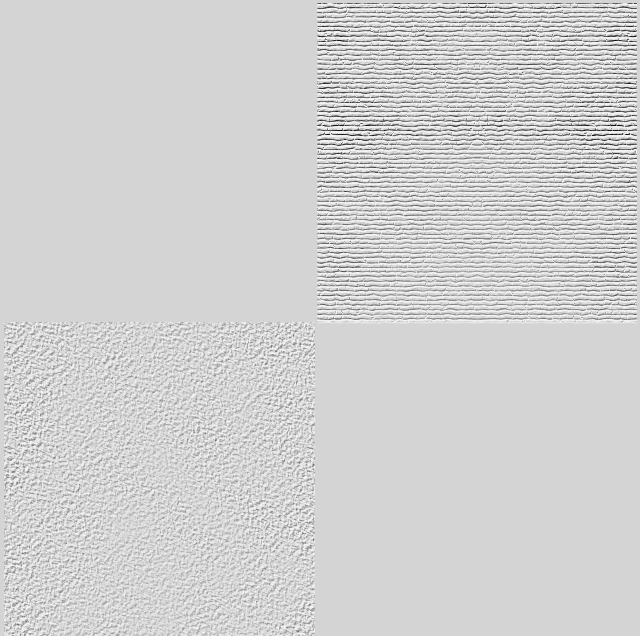
Write a Shadertoy shader that draws this texture map.

```glsl
// Relief texture map: a checker of plain grey, layered brickwork and fine stucco.
#define BASE_GREY 0.831
#define BRICK_ROWS 68.0
#define BRICK_COLUMNS 42.0
#define BRICK_DEPTH 0.50
#define STUCCO_SCALE 78.0
#define STUCCO_DEPTH 0.34
#define ROW_WOBBLE 0.34

const vec4 BRICK_RECT = vec4(0.496, 0.491, 0.995, 0.995);
const vec4 STUCCO_RECT = vec4(0.0065, 0.0, 0.492, 0.4935);

vec2 hash2(vec2 p) {
    vec3 q = fract(p.xyx * vec3(0.1031, 0.1030, 0.0973));
    q += dot(q, q.yzx + 33.33);
    return fract((q.xx + q.yz) * q.zy);
}

// Gradient noise, roughly -0.7 to 0.7.
float cornerSlope(vec2 cell, vec2 offset, vec2 f) {
    float angle = 6.2832 * hash2(cell + offset).x;
    return dot(vec2(cos(angle), sin(angle)), f - offset);
}

float noise(vec2 p) {
    vec2 i = floor(p), f = p - i;
    vec2 w = f * f * f * (f * (f * 6.0 - 15.0) + 10.0);
    vec2 e = vec2(1.0, 0.0);
    return mix(mix(cornerSlope(i, e.yy, f), cornerSlope(i, e.xy, f), w.x),
               mix(cornerSlope(i, e.yx, f), cornerSlope(i, e.xx, f), w.x), w.y);
}

float rectMask(vec2 uv, vec4 rect, vec2 pixel) {
    vec2 d = min(uv - rect.xy, rect.zw - uv) / pixel;
    return clamp(min(d.x, d.y) + 0.5, 0.0, 1.0);
}

vec2 rectSpace(vec2 uv, vec4 rect) {
    return (uv - rect.xy) / (rect.zw - rect.xy);
}

// Shadows fall off harder than highlights.
float emboss(float slope) {
    return slope < 0.0 ? slope * 1.25 : slope * 0.65;
}

// Uneven courses, mirrored about the panel's vertical axis.
float brickHeight(vec2 p) {
    vec2 m = vec2(abs(p.x - 0.5), p.y);
    float y = m.y * BRICK_ROWS + ROW_WOBBLE * noise(m * vec2(38.0, 30.0) + 7.0);
    float row = floor(y);
    float bed = abs(fract(y) - 0.5);
    float column = m.x * BRICK_COLUMNS + 9.0 * hash2(vec2(row, 3.0)).x
                 + 0.5 * noise(m * vec2(60.0, 120.0));
    float joint = abs(fract(column) - 0.5);
    float bedDepth = 0.75 + 0.6 * noise(vec2(m.x * 22.0, row * 0.73));
    float jointDepth = 0.75 * hash2(vec2(floor(column + 0.5), row)).y;
    float groove = max(bedDepth * smoothstep(0.22, 0.46, bed),
                       jointDepth * smoothstep(0.40, 0.49, joint));
    return 0.32 * noise(m * 105.0) - groove;
}

float brickShade(vec2 p) {
    vec2 toLight = vec2(-0.0015, 0.0042);
    float slope = brickHeight(p) - brickHeight(p + toLight);
    // Relief deepens at the top, the sides and in a band above the middle.
    float side = abs(2.0 * p.x - 1.0);
    float band = exp(-pow((p.y - 0.60) / 0.07, 2.0));
    float gain = 0.48 + 0.32 * p.y + 0.30 * side * side + 0.20 * band
               + 0.35 * smoothstep(0.96, 1.0, p.y);
    gain *= 1.0 + 0.35 * noise(vec2(side * 2.0, p.y * 14.0));
    float shade = BASE_GREY + 0.015 + BRICK_DEPTH * gain * emboss(slope);
    // A pale ledge closes the lower edge.
    return mix(shade, 0.92, 0.8 * (1.0 - smoothstep(0.003, 0.008, p.y)));
}

// Short grains drawn out along the falling diagonal.
float stuccoHeight(vec2 p) {
    vec2 q = vec2(p.x + p.y, 0.72 * (p.x - p.y)) * STUCCO_SCALE;
    q += 0.5 * noise(q * 0.4);
    return noise(q) + 0.55 * noise(q * 1.9 + 17.0);
}

float stuccoShade(vec2 p) {
    vec2 toLight = vec2(-0.0030, 0.0042);
    float slope = stuccoHeight(p) - stuccoHeight(p + toLight);
    float side = abs(2.0 * p.x - 1.0);
    float gain = 0.62 + 0.38 * side * side + 0.15 * p.y;
    gain *= 1.0 + 0.5 * noise(p * 7.0);
    return BASE_GREY + 0.01 + STUCCO_DEPTH * gain * emboss(slope);
}

void mainImage(out vec4 fragColor, in vec2 fragCoord) {
    vec2 uv = fragCoord / iResolution.xy;
    vec2 pixel = 1.0 / iResolution.xy;
    float grey = BASE_GREY;

    // Lay the two relief panels over the plain ground.
    grey = mix(grey, stuccoShade(rectSpace(uv, STUCCO_RECT)), rectMask(uv, STUCCO_RECT, pixel));
    grey = mix(grey, brickShade(rectSpace(uv, BRICK_RECT)), rectMask(uv, BRICK_RECT, pixel));

    fragColor = vec4(vec3(clamp(grey, 0.08, 0.95)), 1.0);
}
```
